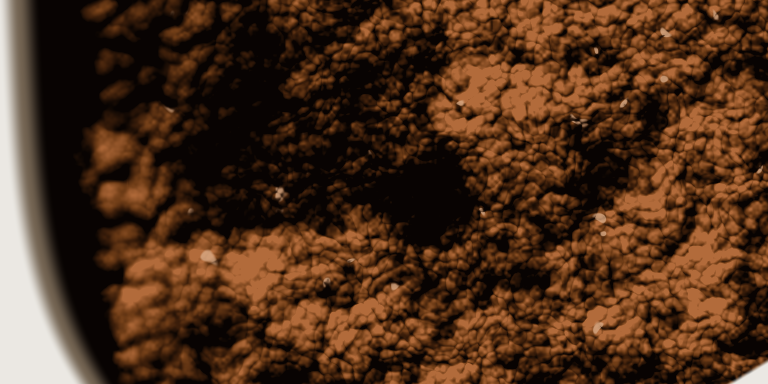
Give the GLSL for this texture, as a Shadertoy shader.

```glsl
// Ground coffee heaped in a white cup, seen close with a shallow focus.
// Rounded cells at three scales are lit from above to form clumps, grains and
// crumbs; the tone runs through a brown ramp, and soft curves add the cup.

const vec3 SHADOW = vec3(0.030, 0.012, 0.006);
const vec3 BROWN  = vec3(0.24, 0.12, 0.04);
const vec3 AMBER  = vec3(0.44, 0.24, 0.09);
const vec3 TAN    = vec3(0.70, 0.42, 0.23);
const vec3 PALE   = vec3(0.86, 0.68, 0.54);
const vec3 GREY   = vec3(0.45, 0.39, 0.32);
const vec3 WHITE  = vec3(0.92, 0.91, 0.89);
const vec2 LIGHT  = vec2(-0.14, 0.32);

float hash(vec2 p) {
    return fract(sin(dot(p, vec2(127.1, 311.7))) * 43758.5453);
}

vec2 hash2(vec2 p) {
    return vec2(hash(p), hash(p + 37.3));
}

float noise(vec2 p) {
    vec2 i = floor(p), f = fract(p);
    f = f * f * (3.0 - 2.0 * f);
    return mix(mix(hash(i), hash(i + vec2(1, 0)), f.x),
               mix(hash(i + vec2(0, 1)), hash(i + vec2(1, 1)), f.x), f.y);
}

vec2 wobble(vec2 p) {
    return vec2(noise(p), noise(p + 19.7)) - 0.5;
}

// Linear step from 0 at a to 1 at b
float ramp(float a, float b, float x) {
    return clamp((x - a) / (b - a), 0.0, 1.0);
}

float blob(vec2 p, vec2 centre, vec2 radius) {
    vec2 d = (p - centre) / radius;
    return exp(-dot(d, d));
}

// Height of packed round grains; a high crispness sharpens the creases
float grains(vec2 p, float crispness) {
    vec2 cell = floor(p);
    float sum = 0.0;
    for (int y = -1; y <= 1; y++)
    for (int x = -1; x <= 1; x++) {
        vec2 c = cell + vec2(x, y);
        vec2 d = c + hash2(c) - p;
        sum += exp(-crispness * dot(d, d));
    }
    return 1.0 + log(sum + 1e-9) / crispness;
}

// Height plus slope towards the light, centred on zero
float relief(vec2 p, float focus) {
    float crispness = mix(5.0, 24.0, focus);
    float h = grains(p, crispness);
    float slope = h - grains(p + LIGHT, crispness);
    return h - mix(0.87, 0.78, focus) + slope;
}

// Sparse pale chips, one possible per cell
float flecks(vec2 p, float softness) {
    vec2 cell = floor(p);
    vec2 d = fract(p) - 0.3 - 0.4 * hash2(cell + 5.0);
    d.x += 0.5 * d.y * (hash(cell + 8.0) - 0.5);
    float size = mix(0.12, 0.26, hash(cell + 3.0));
    return step(0.955, hash(cell)) * (1.0 - smoothstep(size - softness, size + softness, length(d)));
}

// Brightness of the heap, about zero mean and unit spread
float heapTone(vec2 p, float focus) {
    vec2 q = p + 0.035 * wobble(p * 11.0) + 0.012 * wobble(p * 47.0) * focus;
    float tone = 1.4 * relief(q * 7.0, focus * 0.6);
    tone += mix(1.9, 1.4, focus) * relief(q * 19.0 + 4.0, focus);
    tone += mix(0.35, 1.3, focus) * relief(q * 43.0 + 9.0, focus);
    tone += mix(0.2, 1.0, focus) * (noise(p * 110.0) - 0.5);
    tone += 1.7 * (noise(q * 3.2 + 6.0) - 0.5) + 1.2 * (noise(q * 6.5) - 0.5);
    // Central lump with the deep hollow below it
    tone += 0.8 * blob(q, vec2(0.99, 0.64), vec2(0.13, 0.10));
    tone -= 2.6 * blob(q, vec2(1.10, 0.51), vec2(0.13, 0.11));
    return tone;
}

vec3 coffeeColour(float tone) {
    vec3 c = mix(SHADOW, BROWN, ramp(-0.8, 0.05, tone));
    c = mix(c, AMBER, ramp(0.05, 0.65, tone));
    return mix(c, TAN, ramp(0.65, 1.5, tone));
}

void mainImage(out vec4 fragColor, in vec2 fragCoord) {
    vec2 p = fragCoord / iResolution.y;
    float width = iResolution.x / iResolution.y;
    float focus = smoothstep(0.25, 1.05, p.x);
    float low = 1.0 - p.y;

    // Coffee, sinking into shade along the cup wall
    float shore = 0.21 + 0.10 * low * low * low + 0.05 * (noise(p * 9.0) - 0.5);
    float tone = heapTone(p, focus);
    tone -= 2.6 * (1.0 - smoothstep(shore - 0.04, shore + 0.07, p.x));
    vec3 colour = coffeeColour(tone);
    float chip = flecks(p * 17.0 + 0.6 * wobble(p * 30.0), mix(0.11, 0.05, focus));
    colour = mix(colour, PALE, 0.75 * chip * smoothstep(-0.6, 0.5, tone));

    // Blurred cup wall on the left
    float wall = p.x - (0.03 + 0.045 * low + 0.15 * pow(low, 4.0));
    colour = mix(colour, SHADOW, 1.0 - smoothstep(0.06, 0.12, wall));
    colour = mix(colour, GREY, 1.0 - smoothstep(0.015, 0.075, wall));
    colour = mix(colour, WHITE, 1.0 - smoothstep(-0.035, 0.02, wall));

    // Sliver of the far rim in the lower right corner
    float rim = 0.6 * (p.x - width + 0.10) - p.y;
    colour = mix(colour, WHITE, smoothstep(-0.008, 0.008, rim));

    fragColor = vec4(colour, 1.0);
}
```
